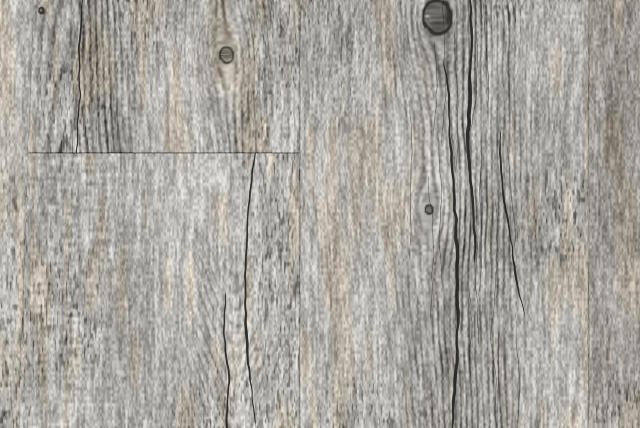
Reproduce this texture procedurally as a WebGL 1 fragment shader.

```glsl
precision highp float;
// Weathered grey wood planks with fine grain, knots, seams and long dark cracks.
uniform vec2 u_resolution;

const vec3 CRACK_COLOR = vec3(0.14, 0.14, 0.135);
const vec3 WARM_TINT = vec3(1.025, 0.985, 0.93);
const float TAU = 6.28318;

float hash(vec2 p) {
  vec3 q = fract(vec3(p.xyx) * 0.1031);
  q += dot(q, q.yzx + 33.33);
  return fract((q.x + q.y) * q.z);
}

float noise(vec2 p) {
  vec2 i = floor(p), f = fract(p);
  f = f * f * (3.0 - 2.0 * f);
  return mix(mix(hash(i), hash(i + vec2(1.0, 0.0)), f.x),
             mix(hash(i + vec2(0.0, 1.0)), hash(i + vec2(1.0, 1.0)), f.x), f.y);
}

float signedNoise(vec2 p) { return noise(p) - 0.5; }

float bump(float x, float center, float width) {
  float d = (x - center) / width;
  return exp(-d * d);
}

float spot(vec2 p, vec2 center, vec2 size) {
  vec2 d = (p - center) / size;
  return exp(-dot(d, d));
}

// Sideways push that makes the grain flow around a knot.
float knotFlow(vec2 p, vec2 center, float radius) {
  vec2 d = (p - center) * vec2(1.0, 0.55);
  return -d.x * radius * radius / (dot(d, d) + radius * radius);
}

// Darkness of a knot: ringed disc with a dark rim and a soft halo.
float knot(vec2 p, vec2 center, float radius, float px) {
  vec2 d = p - center;
  float r = length(d * vec2(1.0, 0.88)) + 0.3 * radius * signedNoise(d * 1.6 / radius + 9.0);
  float disc = 1.0 - smoothstep(radius - px, radius + px, r);
  float rim = bump(r, radius, 0.002 + 0.04 * radius);
  float rings = noise(d * vec2(1.5, 6.0) / radius + 4.0);
  return disc * (0.08 + 0.16 * rings) + 0.3 * rim + 0.07 * exp(-r / radius);
}

// Coverage of a tapering, bowed crack running from top to bottom.
float crack(vec2 p, vec2 top, vec2 bottom, float bow, float halfWidth, float px) {
  float t = (top.y - p.y) / (top.y - bottom.y);
  float arc = 4.0 * t * (1.0 - t);
  float x = mix(top.x, bottom.x, t) + bow * arc + 0.012 * signedNoise(vec2(top.x * 91.0, p.y * 9.0));
  x += 0.004 * signedNoise(vec2(top.x * 57.0, p.y * 45.0));
  float w = halfWidth * sqrt(max(arc, 0.0)) * (0.4 + 0.9 * noise(vec2(top.x * 37.0, p.y * 14.0)));
  float cover = 1.0 - smoothstep(w - 0.5 * px, w + 0.8 * px, abs(p.x - x));
  return cover * step(0.0, t) * step(t, 1.0) * smoothstep(0.0, 0.1, arc);
}

float seam(float d, float px) { return 1.0 - smoothstep(0.0005, 0.0005 + 1.3 * px, abs(d)); }

// Dark growth lines; the arch bends them into nested peaks.
float growthLines(vec2 p, float center, float arch, float slope) {
  float across = mix(p.x, length(vec2(p.x - center, 0.03)), arch);
  float phase = TAU * 72.0 * (across + slope * p.y) + 8.0 * noise(p * vec2(7.0, 3.0)) + 2.5 * noise(p * vec2(30.0, 14.0));
  return pow(0.5 + 0.5 * sin(phase), 2.2);
}

void main() {
  float px = 1.0 / u_resolution.y;
  vec2 p = gl_FragCoord.xy * px;

  // Plank layout: three long seams and one butt joint.
  float leftSeam = mix(0.043, 0.078, p.y), midSeam = 0.70, rightSeam = 1.375, joint = 0.643;
  float inLeft = step(leftSeam, p.x) * step(p.x, midSeam);
  float upper = inLeft * step(joint, p.y), lower = inLeft - upper;
  float wide = step(midSeam, p.x) * step(p.x, rightSeam);
  float edge = step(rightSeam, p.x);
  float seed = 17.0 * upper + 31.0 * lower + 47.0 * wide + 71.0 * edge;

  // Knots and the grain flowing around them.
  vec2 bigKnot = vec2(1.023, 0.957), slitKnot = vec2(0.53, 0.87), smallKnot = vec2(1.003, 0.51);
  vec2 g = p;
  g.x += wide * (knotFlow(p, bigKnot, 0.05) + knotFlow(p, smallKnot, 0.035));
  g.x += upper * knotFlow(p, slitKnot, 0.04) + 0.012 * signedNoise(p * vec2(5.0, 3.0) + seed);
  vec2 s = g + seed;

  // Growth lines gathered in the heart of each plank.
  float heart = wide * bump(p.x, 1.09, 0.15);
  float upperHeart = upper * (bump(p.x, 0.21, 0.11) + 0.9 * bump(p.x, 0.57, 0.07));
  float lowerHeart = 0.5 * lower * bump(p.x, 0.53, 0.09) * smoothstep(0.6, 0.3, p.y);
  float lines = heart * growthLines(g, 1.08, 0.0, 0.03) + upperHeart * growthLines(g, 0.17, 0.8, 0.1)
    + lowerHeart * growthLines(g, 0.55, 1.0, -0.35);
  lines *= 0.35 + 1.1 * noise(s * vec2(40.0, 12.0));

  // Broad tone, fibres, speckle, pores and cross-grain saw marks.
  float tone = 0.709 - 0.005 * upper - 0.075 * edge - 0.02 * step(p.x, leftSeam) - 0.005 * heart;
  tone += 0.09 * signedNoise(s * vec2(7.0, 2.5)) + 0.06 * signedNoise(s * vec2(22.0, 6.0));
  tone += 0.13 * signedNoise(s * vec2(95.0, 9.0)) + 0.19 * signedNoise(s * vec2(210.0, 24.0));
  tone += 0.2 * signedNoise(s * vec2(260.0, 130.0));
  float worn = smoothstep(0.4, 0.75, noise(s * vec2(6.0, 4.0) + 5.0));
  tone -= 0.2 * smoothstep(0.55, 0.95, noise(s * vec2(230.0, 60.0))) * (0.15 + worn);
  tone += 0.13 * lower * bump(p.x, 0.17, 0.15) * signedNoise(s * vec2(24.0, 110.0));
  tone -= 0.26 * lines + 0.08 * wide * spot(p, vec2(1.24, 0.45), vec2(0.06, 0.09));
  tone -= wide * (knot(p, bigKnot, 0.034, px) + knot(p, smallKnot, 0.009, px));
  tone -= upper * (knot(p, slitKnot, 0.016, px) + knot(p, vec2(0.097, 0.975), 0.006, px));
  float seams = max(0.8 * seam(p.x - midSeam, px), 0.5 * seam(p.x - rightSeam, px));
  seams = max(seams, max(0.3 * seam(p.x - leftSeam, px), inLeft * seam(p.y - joint, px)));
  tone = clamp(tone - 0.22 * seams, 0.2, 0.9);

  // Faint warm stains over a grey that turns neutral when light.
  vec3 color = tone * mix(vec3(1.015, 0.995, 0.955), vec3(1.005, 1.0, 0.985), smoothstep(0.35, 0.8, tone));
  float stain = smoothstep(0.45, 0.9, noise(s * vec2(38.0, 6.0) + 3.0)) * (1.0 - 0.8 * heart);
  stain += 0.5 * wide * spot(p, vec2(0.81, 0.44), vec2(0.04, 0.1)) + 0.25 * edge;
  color *= mix(vec3(1.0), WARM_TINT, clamp(stain, 0.0, 1.0));

  // Main cracks, then scattered hairline checks.
  float cracks = crack(p, vec2(1.105, 1.06), vec2(1.11, 0.38), -0.012, 0.0032, px);
  cracks = max(cracks, crack(p, vec2(1.035, 0.87), vec2(1.04, -0.1), 0.03, 0.0036, px));
  cracks = max(cracks, crack(p, vec2(1.165, 0.7), vec2(1.225, 0.26), -0.013, 0.0022, px));
  cracks = max(cracks, lower * crack(p, vec2(0.605, 0.67), vec2(0.6, 0.0), -0.035, 0.0026, px));
  cracks = max(cracks, upper * crack(p, vec2(0.195, 1.1), vec2(0.18, 0.6), 0.0, 0.0018, px));
  cracks = max(cracks, lower * crack(p, vec2(0.525, 0.32), vec2(0.535, -0.1), 0.0, 0.002, px));
  for (int i = 0; i < 16; i++) {
    float k = float(i);
    vec2 top = vec2(mix(0.94, 1.22, hash(vec2(k, 3.0))), mix(0.15, 1.05, hash(vec2(k, 8.0))));
    vec2 bottom = top - vec2(0.02 * (hash(vec2(k, 5.0)) - 0.5), mix(0.12, 0.4, hash(vec2(k, 6.0))));
    cracks = max(cracks, 0.5 * crack(p, top, bottom, 0.006, 0.0009, px));
  }
  gl_FragColor = vec4(mix(color, CRACK_COLOR, 0.93 * cracks), 1.0);
}
```
